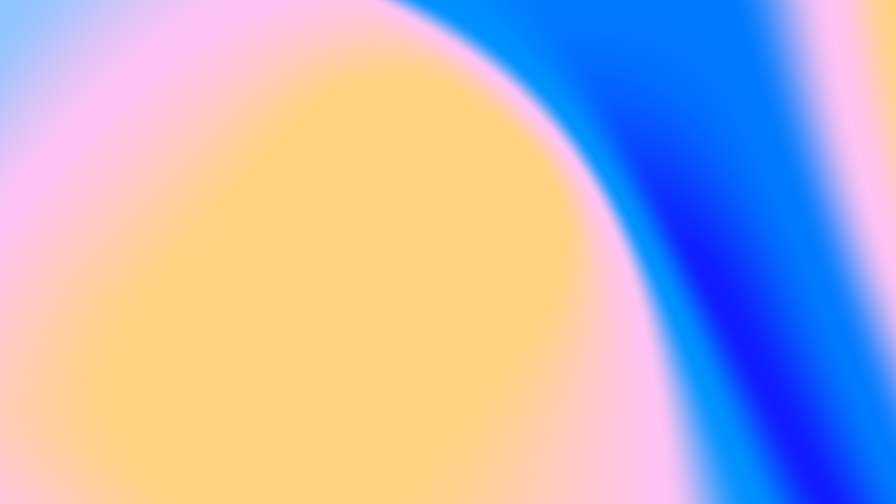
Reproduce this background procedurally as a Shadertoy shader.

```glsl
// Soft gradient backdrop: a glowing amber dome with a pink rim against a deep blue fold.

const vec3 AMBER = vec3(1.00, 0.83, 0.50);
const vec3 PINK  = vec3(1.00, 0.765, 0.955);
const vec3 SKY   = vec3(0.56, 0.77, 1.00);
const vec3 AZURE = vec3(0.00, 0.57, 1.00);
const vec3 BLUE  = vec3(0.00, 0.48, 1.00);
const vec3 DEEP  = vec3(0.06, 0.11, 1.00);

// Signed distance to a rounded box
float roundedBox(vec2 p, vec2 halfSize, float radius) {
    vec2 q = abs(p) - halfSize + radius;
    return length(max(q, 0.0)) + min(max(q.x, q.y), 0.0) - radius;
}

// Polynomial smooth minimum
float softMin(float a, float b, float k) {
    float h = max(k - abs(a - b), 0.0) / k;
    return min(a, b) - 0.25 * h * h * k;
}

// Contour that bends in from the left, then runs straight; v is depth from the top
float bentContour(float v, float base, float slope, float bend, float decay) {
    return base + slope * v - bend * exp(-decay * v);
}

// Contour with a quadratic lean
float leaningContour(float v, float base, float slope, float curve) {
    return base + v * (slope + curve * v);
}

// Dome: amber core fading to a pink rim, with sky beyond its left shoulder
vec3 domeColor(vec2 p, float rightRim) {
    float x = min(p.x, 0.76);
    float shoulder = leaningContour(x, 0.455, -1.3, 0.85) - p.y;

    vec2 axis = vec2(0.63, -0.77);
    vec2 q = p - vec2(0.68, 0.62);
    vec2 local = vec2(dot(q, axis), dot(q, vec2(-axis.y, axis.x)));
    float toCore = max(roundedBox(local, vec2(0.48, 0.30), 0.25), 0.0);

    float toCorner = 0.08 + 0.6 * p.x + 0.9 * (1.0 - p.y);
    float toRim = softMin(-0.65 * shoulder, 0.9 * (rightRim - p.x), 0.04);
    toRim = max(softMin(toRim, toCorner, 0.06), 0.0);

    float warmth = toRim / (toRim + toCore + 0.001);
    vec3 col = mix(PINK, AMBER, smoothstep(-0.12, 1.06, warmth) * smoothstep(0.0, 0.12, warmth));
    return mix(col, SKY, smoothstep(-0.01, 0.43, shoulder));
}

void mainImage(out vec4 fragColor, in vec2 fragCoord) {
    // Height units, with y measured down from the top edge
    vec2 p = fragCoord / iResolution.y;
    p.x *= (16.0 / 9.0) * iResolution.y / iResolution.x;
    p.y = 1.0 - p.y;

    // Contours across each row, left to right
    float rim       = bentContour(p.y, 1.34, 0.0, 0.605, 3.4);
    float foldEdge  = bentContour(p.y, 1.105, 0.39, 0.26, 5.7);
    float foldCore  = leaningContour(p.y, 1.107, 0.535, 0.0);
    float farEdge   = leaningContour(p.y, 1.45, 0.30, 0.05);
    float farRim    = leaningContour(p.y, 1.648, 0.13, 0.21);

    // Dome, then the blue fold that darkens downward
    vec3 foldColor = mix(BLUE, DEEP, smoothstep(-0.02, 0.58, p.y));
    vec3 col = domeColor(p, rim);
    col = mix(col, AZURE, smoothstep(rim, foldEdge, p.x));
    col = mix(col, foldColor, smoothstep(foldEdge, foldCore, p.x));
    col = mix(col, BLUE, smoothstep(foldCore, farEdge, p.x));

    // Second warm form entering at the right
    col = mix(col, PINK, smoothstep(farEdge, farRim, p.x));
    col = mix(col, AMBER, smoothstep(farRim, farRim + 0.13, p.x));

    fragColor = vec4(col, 1.0);
}
```
